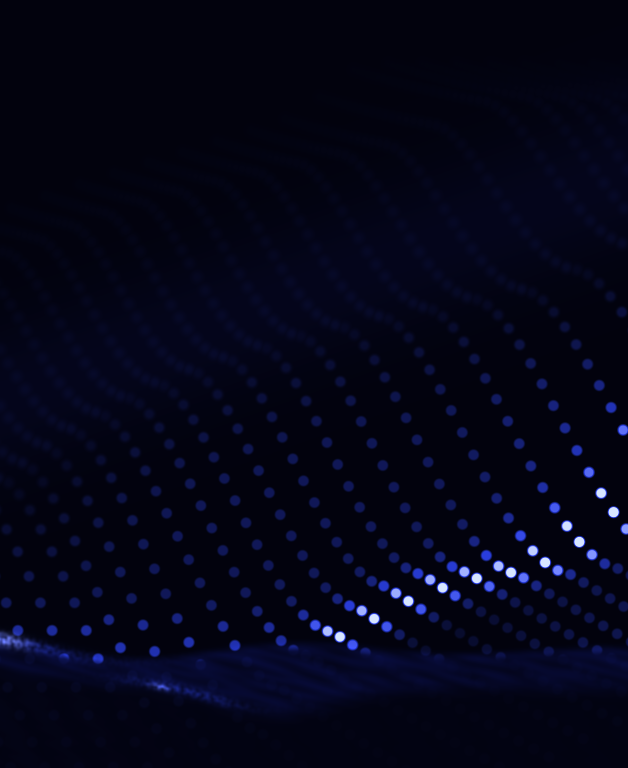
Write a Shadertoy shader that draws this background.

```glsl
// Draws a dark wave of blue light dots with a white-hot crest above a blurred sheet.

// Layout: the canvas is SPAN units high, measured downward from the top.
const float SPAN = 768.0;
const float STRAND_GAP = 34.2;
const float STRAND_START = 592.0;
const int FIRST_ROW = -44;
const int LAST_ROW = 14;
const float DOT_RADIUS = 5.3;
const float HOT_ROW = -1.0;

const vec3 NIGHT = vec3(0.006, 0.008, 0.052);
const vec3 HAZE = vec3(0.010, 0.013, 0.055);
const vec3 SHEET = vec3(0.018, 0.028, 0.135);
const vec3 BLUE = vec3(0.16, 0.24, 0.85);
const vec3 WHITE = vec3(0.85, 0.82, 0.35);

float bell(float x, float center, float width) {
    float t = (x - center) / width;
    return exp(-t * t);
}

vec2 hashGradient(vec2 cell) {
    float h = fract(sin(dot(cell, vec2(127.1, 311.7))) * 4375.85);
    return vec2(cos(6.2832 * h), sin(6.2832 * h));
}

float gradientNoise(vec2 p) {
    vec2 c = floor(p), f = fract(p);
    vec2 w = f * f * f * (f * (f * 6.0 - 15.0) + 10.0);
    float a = dot(hashGradient(c), f);
    float b = dot(hashGradient(c + vec2(1, 0)), f - vec2(1, 0));
    float d = dot(hashGradient(c + vec2(0, 1)), f - vec2(0, 1));
    float e = dot(hashGradient(c + vec2(1, 1)), f - vec2(1, 1));
    return mix(mix(a, b, w.x), mix(d, e, w.x), w.y);
}

// Row at which a strand passes over the ridge.
float ridgeRow(float strand) {
    float s = clamp(strand, 150.0, 740.0) - 400.0;
    return -18.0 + 9e-5 * s * s;
}

float ridgeHeight(float strand) {
    float s = clamp(strand, 150.0, 740.0);
    return 482.0 - 0.39 * (s - 144.0) - 18.0 * sin((s - 150.0) / 140.0)
        - 25.0 * smoothstep(660.0, 740.0, s);
}

// Height of the wave; u counts rows from the ridge towards the viewer.
float waveHeight(float strand, float u) {
    float dip = bell(strand, 440.0, 90.0);
    float run = 17.0 - 2.0 * dip;
    float front = (238.0 - 33.0 * dip) * smoothstep(0.0, run, u) + 6.5 * max(u - run, 0.0);
    float steepLeft = 6.0 * max(u, 0.0) * (1.0 - smoothstep(150.0, 330.0, strand));
    float back = 122.0 * smoothstep(0.0, 15.0, -u);
    return ridgeHeight(strand) + front + steepLeft - back + 1.5 * u;
}

float dotLevel(vec2 center, float strand, float row, float u) {
    float level = 0.36 + 0.35 * smoothstep(430.0, 640.0, center.x) * smoothstep(300.0, 450.0, center.y);
    level += 0.4 * smoothstep(595.0, 645.0, center.y) * (1.0 - smoothstep(-4.0, -1.0, row));
    level *= mix(0.25, 1.0, smoothstep(0.0, 8.0, u)) * mix(1.0, 0.45, smoothstep(0.0, 3.0, row));
    level += 1.5 * bell(row, HOT_ROW, row < HOT_ROW ? 2.0 : 1.2) * smoothstep(315.0, 350.0, strand);
    return u < 0.0 ? 0.13 * exp(u / 15.0) : level;
}

float waveDots(vec2 p, float pixel) {
    float light = 0.0;
    for (int k = FIRST_ROW; k <= LAST_ROW; k++) {
        float row = float(k);
        float shift = 12.7 * row + 0.095 * row * row;
        float strand = STRAND_START + STRAND_GAP * round((p.x - shift - STRAND_START) / STRAND_GAP);
        float u = row - ridgeRow(strand);
        vec2 center = vec2(strand + shift, waveHeight(strand, u));
        float blur = max(pixel, mix(4.5, 1.5, smoothstep(-3.0, 8.0, u)));
        float disc = 1.0 - smoothstep(-blur, blur, length(p - center) - DOT_RADIUS);
        light = max(light, disc * dotLevel(center, strand, row, u));
    }
    return light;
}

void mainImage(out vec4 fragColor, in vec2 fragCoord) {
    float pixel = SPAN / iResolution.y;
    vec2 p = vec2(fragCoord.x, iResolution.y - fragCoord.y) * pixel;

    // Night with faint haze along the far slope
    float slope = p.y + 0.36 * p.x;
    vec3 color = NIGHT + HAZE * bell(slope, 400.0, 75.0);

    // Edges of the blurred sheet
    float top = 648.0 + 14.0 * sin((p.x - 60.0) / 52.0) * exp(-p.x / 400.0);
    float base = 686.0 + 27.0 * bell(p.x, 275.0, 85.0) - 20.0 * exp(-p.x / 90.0);
    float inside = smoothstep(top - 4.0, top + 8.0, p.y);
    float body = inside * (1.0 - smoothstep(base - 12.0, base + 18.0, p.y));
    float grain = gradientNoise(vec2(p.x / 45.0, (p.y - 0.25 * p.x) / 9.0));

    // Dots, mostly hidden behind the sheet
    float light = waveDots(p, pixel) * mix(1.0, 0.12, smoothstep(top + 3.0, top + 11.0, p.y));
    color = mix(color, BLUE * min(light, 1.0), smoothstep(0.0, 0.2, light) * step(0.02, light) * 0.35)
        + BLUE * min(light, 1.0) * 0.65 + WHITE * clamp(light - 1.0, 0.0, 0.8);

    // Sheet body, lower folds and lit edges
    color += SHEET * body * (0.85 + 0.7 * grain);
    float folds = 0.5 + 0.5 * sin((p.x - 0.6 * p.y) / 7.0 + 2.0 * grain);
    color += HAZE * smoothstep(base, base + 20.0, p.y) * (0.3 + 0.3 * folds * exp(-p.x / 150.0));
    float sparkle = 0.7 + 0.9 * gradientNoise(p / 5.0);
    float edge = bell(p.y, top + 4.0, 6.0) * exp(-p.x / 45.0);
    color += (BLUE * 1.1 + WHITE * 0.4 * bell(p.x, 10.0, 22.0)) * edge * sparkle;
    color += BLUE * 0.4 * bell(p.y, base - 2.0, 5.0) * bell(p.x, 185.0, 55.0) * sparkle;
    color += (BLUE + WHITE * 0.3) * 0.6 * bell(p.y, base, 3.0) * bell(p.x, 160.0, 9.0) * sparkle;

    fragColor = vec4(clamp(color, 0.0, 1.0), 1.0);
}
```
